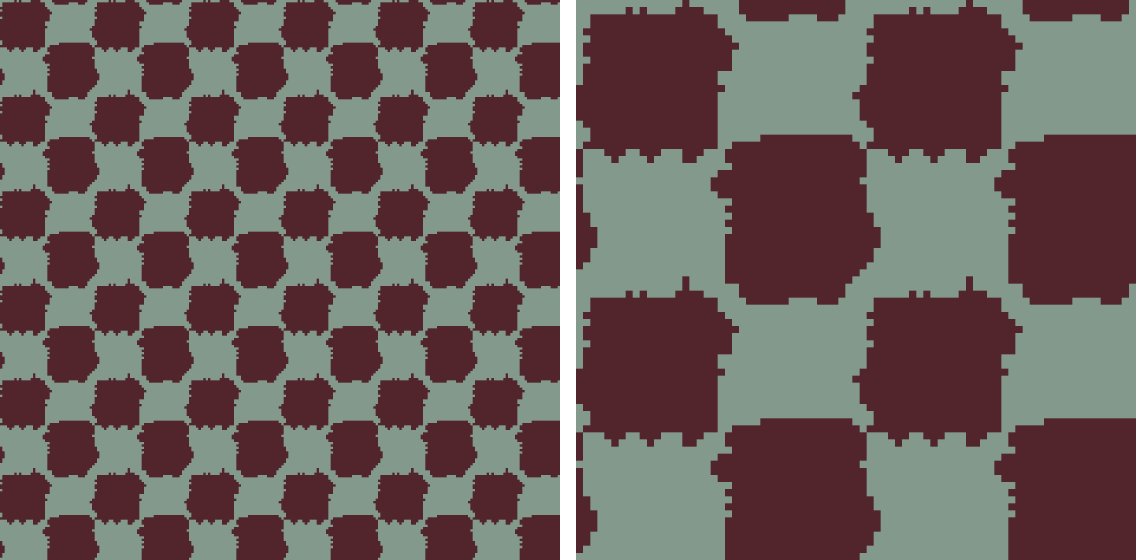
Left, the full canvas; right, a detail of the centre.
A WebGL 2 fragment shader for this pattern:

```glsl
#version 300 es
precision highp float;
// Blocky checker of two ragged dark blobs alternating on a sage ground.
// Each tile is a coarse cell grid; four wavy sides and a diamond cut bound
// each blob, and hashed steps roughen its sides alike in every tile.

#define TILES 5.925          // tiles up the canvas
#define CELLS 40.0           // cells along one tile
#define JAG_A 1.3            // roughness of the toothed blob
#define JAG_B 0.7            // roughness of the rounder blob
#define CUT_A 18.7           // diamond radius trimming the corners
#define CUT_B 18.9
#define SAMPLES 3            // edge smoothing, per axis
#define DARK vec3(0.32, 0.14, 0.17)
#define SAGE vec3(0.51, 0.60, 0.55)

uniform vec2 u_resolution;
out vec4 fragColor;

float hash(float n, float seed) {
    return fract(sin(n * 12.9898 + seed * 78.233) * 43758.5453);
}

// Centred random step for one row or column of cells
float jag(float n, float seed) {
    return hash(floor(n), seed) - 0.5;
}

// Smooth swelling of a side around one position
float bump(float t, float centre, float width) {
    float d = (t - centre) / width;
    return exp(-d * d);
}

float diamond(vec2 p, vec2 centre, float radius) {
    vec2 d = abs(p - centre);
    return d.x + d.y - radius;
}

// Toothed blob: negative inside
float blobA(vec2 p) {
    float left = 0.6 - 2.0 * bump(p.y, 13.0, 3.0) + JAG_A * jag(p.y, 1.0);
    float right = 19.4 + 2.3 * bump(p.y, 6.0, 2.5) + JAG_A * jag(p.y, 2.0);
    float top = 0.6 - 2.4 * bump(p.x, 14.5, 0.8) + JAG_A * jag(p.x, 3.0);
    float bottom = 20.7 + 1.1 * cos(6.2832 * (p.x - 4.5) / 5.3);
    float sides = max(max(left - p.x, p.x - right), max(top - p.y, p.y - bottom));
    float corner = diamond(p, vec2(10.0, 10.5), CUT_A + JAG_A * jag(p.x, 4.0));
    return max(sides, corner);
}

// Rounder blob, bulging low on the right: negative inside
float blobB(vec2 p) {
    float left = 20.3 - 2.0 * bump(p.y, 25.0, 1.2) + 2.0 * JAG_B * jag(p.y, 5.0);
    float right = 39.7 + 2.3 * bump(p.y, 32.0, 3.5) + JAG_B * jag(p.y, 6.0);
    float top = 18.8 - 0.9 * smoothstep(24.0, 27.0, p.x) + JAG_B * jag(p.x, 7.0);
    float bottom = 41.3 + 0.9 * bump(p.x, 26.5, 2.5) + JAG_B * jag(p.x, 8.0);
    float sides = max(max(left - p.x, p.x - right), max(top - p.y, p.y - bottom));
    float corner = diamond(p, vec2(29.3, 28.7), CUT_B + JAG_B * jag(p.x, 9.0));
    return max(sides, corner);
}

// 1 on dark cells, 0 on the ground; uv runs down from the top left
float darkCell(vec2 uv) {
    vec2 cell = floor(uv * TILES * CELLS) + 0.5;
    vec2 a = mod(cell + 10.0, CELLS) - 10.0;
    vec2 b = mod(cell - 10.0, CELLS) + 10.0;
    return step(min(blobA(a), blobB(b)), 0.0);
}

void main() {
    // Average a small grid of samples to smooth the cell edges
    float cover = 0.0;
    for (int j = 0; j < SAMPLES; j++) {
        for (int i = 0; i < SAMPLES; i++) {
            vec2 offset = (vec2(i, j) + 0.5) / float(SAMPLES) - 0.5;
            vec2 uv = (gl_FragCoord.xy + offset) / u_resolution.y;
            cover += darkCell(vec2(uv.x, 1.0 - uv.y));
        }
    }
    cover /= float(SAMPLES * SAMPLES);
    fragColor = vec4(mix(SAGE, DARK, cover), 1.0);
}
```
